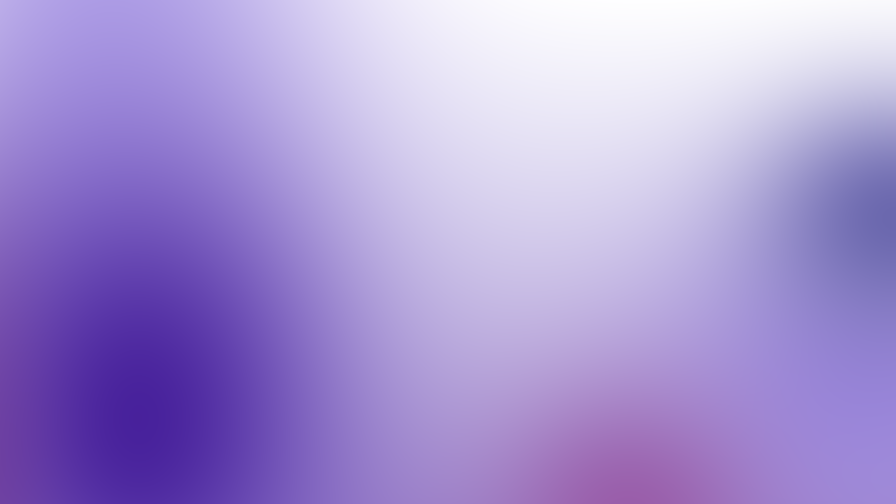
Reproduce this background procedurally as a Shadertoy shader.

```glsl
// A soft blurred backdrop: white light from the top, indigo on the left,
// slate blue on the right and orchid at the foot. A curved vertical ramp
// is tinted in turn by wide elliptical Gaussian glows.

// Gaussian falloff: 1 at the centre, fading over the two radii.
float glow(vec2 p, vec2 centre, vec2 radii) {
    vec2 d = (p - centre) / radii;
    return exp(-dot(d, d));
}

// Quadratic blend through three colours, free of visible joints.
vec3 curvedRamp(vec3 low, vec3 middle, vec3 high, float t) {
    return mix(mix(low, middle, t), mix(middle, high, t), t);
}

// Lays one coloured glow over what lies beneath.
vec3 tint(vec3 under, vec3 colour, float strength, vec2 p, vec2 centre, vec2 radii) {
    return mix(under, colour, strength * glow(p, centre, radii));
}

void mainImage(out vec4 fragColor, in vec2 fragCoord) {
    vec2 p = fragCoord / iResolution.xy;

    const vec3 white    = vec3(1.00, 1.00, 1.00);
    const vec3 mist     = vec3(0.85, 0.84, 0.945);
    const vec3 mauve    = vec3(0.65, 0.55, 0.80);
    const vec3 lavender = vec3(0.61, 0.53, 0.86);
    const vec3 slate    = vec3(0.40, 0.39, 0.67);
    const vec3 orchid   = vec3(0.60, 0.36, 0.66);
    const vec3 lilac    = vec3(0.70, 0.64, 0.92);
    const vec3 indigo   = vec3(0.28, 0.13, 0.61);
    const vec3 plum     = vec3(0.40, 0.15, 0.52);

    // Light falling from the top
    vec3 colour = curvedRamp(mauve, mist, white, p.y);

    // Right side and foot
    colour = tint(colour, lavender, 1.0, p, vec2(0.97, 0.22), vec2(0.24, 0.36));
    colour = tint(colour, slate, 0.95, p, vec2(1.00, 0.57), vec2(0.15, 0.23));
    colour = tint(colour, orchid, 1.0, p, vec2(0.70, -0.04), vec2(0.14, 0.25));

    // Left side: a tall lilac column, its dark core and a warm rim
    colour = tint(colour, lilac, 1.0, p, vec2(0.12, 0.50), vec2(0.26, 2.50));
    colour = tint(colour, indigo, 1.0, p, vec2(0.155, 0.17), vec2(0.22, 0.53));
    colour = tint(colour, plum, 0.5, p, vec2(-0.02, 0.00), vec2(0.08, 0.55));

    fragColor = vec4(colour, 1.0);
}
```
